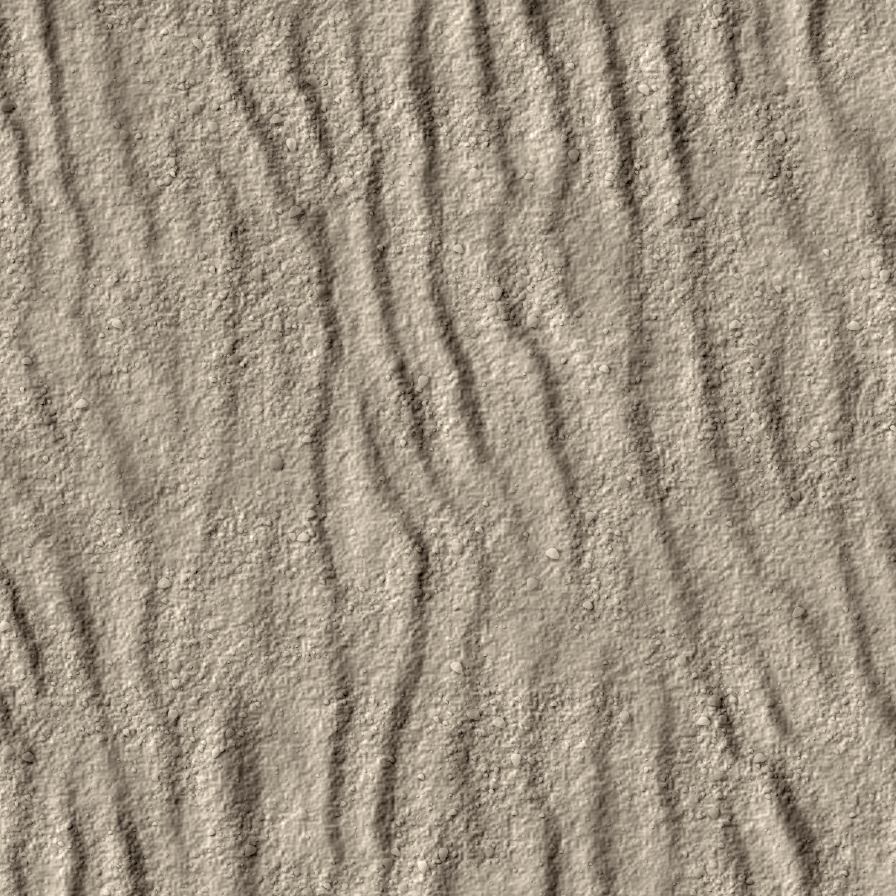
A WebGL 1 fragment shader for this texture:

```glsl
precision highp float;
// Wind-rippled dry sand: forking, near-vertical ridges lit from the upper left.
// Ridges are phasor noise (scattered wave kernels); grit is embossed value
// noise; pebbles are three layers of jittered cells with soft shadows.
uniform vec2 u_resolution;

const vec3 SAND = vec3(0.650, 0.602, 0.537);        // mid tone
const vec3 TONE_TINT = vec3(1.0, 0.98, 0.93);       // colour of light and shade
const vec2 TO_LIGHT = vec2(-0.8, 0.6);

const float RIPPLE_FREQ = 15.0;                     // ridges across the canvas
const vec2 KERNEL_SIZE = vec2(0.10, 0.21);          // reach of one wave kernel
const float TILT = 0.17;                            // mean lean of ridges
const float TILT_SWING = 0.75;                      // regional change of lean
const float PHASE_JITTER = 0.75;                    // 1 = many forks, 0 = none
const float RIDGE_LIGHT = 0.11;
const float RIDGE_SHADE = 0.27;

const float GRIT_CONTRAST = 0.58;
const float GRIT_STEP = 0.003;
const float STONE_LIGHT = 0.17;
const float STONE_SHADE = 0.22;
const float TAU = 6.2831853;

vec3 hash3(vec2 p) {
  vec3 q = fract(p.xyx * vec3(0.1031, 0.1030, 0.0973));
  q += dot(q, q.yxz + 33.33);
  return fract((q.xxy + q.yzz) * q.zyx);
}

float noise(vec2 p) {
  vec2 i = floor(p), f = fract(p);
  f = f * f * f * (f * (f * 6.0 - 15.0) + 10.0);
  float low = mix(hash3(i).x, hash3(i + vec2(1.0, 0.0)).x, f.x);
  float high = mix(hash3(i + vec2(0.0, 1.0)).x, hash3(i + 1.0).x, f.x);
  return mix(low, high, f.y);
}

// Complex ripple wave: x peaks on crests, y on their right-hand flanks.
vec2 rippleWave(vec2 p) {
  vec2 home = floor(p / KERNEL_SIZE);
  vec2 meanNormal = vec2(cos(TILT), sin(TILT));
  vec2 sum = vec2(0.0);
  for (int j = -1; j <= 1; j++) {
    for (int i = -1; i <= 1; i++) {
      for (int k = 0; k < 2; k++) {
        vec2 cell = home + vec2(float(i), float(j));
        vec3 h = hash3(cell + 41.0 * float(k) + 5.0);
        vec2 center = (cell + h.xy) * KERNEL_SIZE;
        vec2 d = p - center;
        vec2 reach = d / KERNEL_SIZE;
        float weight = max(0.0, 1.0 - dot(reach, reach));
        float lean = TILT + TILT_SWING * (noise(center * 3.5 + 3.0) - 0.5)
                   + 0.3 * (fract(h.z * 37.0) - 0.5);
        float freq = RIPPLE_FREQ * mix(0.85, 1.12, fract(h.z * 91.0));
        float phase = TAU * (freq * dot(d, vec2(cos(lean), sin(lean)))
                    + RIPPLE_FREQ * dot(center, meanNormal)
                    + PHASE_JITTER * (h.z - 0.5));
        sum += weight * weight * vec2(cos(phase), sin(phase));
      }
    }
  }
  return sum / (length(sum) + 0.35);
}

float ridgeTone(vec2 p) {
  vec2 wobble = vec2(noise(p * 24.0), noise(p * 24.0 + 17.0)) - 0.5;
  vec2 wave = rippleWave(p + 0.012 * wobble);
  float lit = smoothstep(0.0, 0.9, dot(wave, vec2(0.76, -0.64)));
  float shade = smoothstep(0.2, 0.92, dot(wave, vec2(-0.32, 0.95)));
  float strength = mix(0.5, 1.2, smoothstep(0.2, 0.7, noise(p * 7.0 + 29.0)));
  return strength * (RIDGE_LIGHT * lit - RIDGE_SHADE * shade);
}

float gritHeight(vec2 p) {
  return 0.5 * noise(p * 80.0) + 0.45 * noise(p * 170.0 + 9.0)
       + 0.35 * noise(p * 310.0 + 23.0);
}

// One layer of pebbles; returns their tone and their coverage.
vec2 stones(vec2 p, float cells, float sparse, float crowded) {
  vec2 g = p * cells;
  float blur = 0.7 * cells / u_resolution.y;
  vec2 result = vec2(0.0);
  for (int j = -1; j <= 1; j++) {
    for (int i = -1; i <= 1; i++) {
      vec2 cell = floor(g) + vec2(float(i), float(j));
      vec3 h = hash3(cell + cells);
      vec2 center = cell + 0.2 + 0.6 * h.xy;
      float cluster = smoothstep(0.4, 0.8, noise(center / cells * 15.0 + 51.0));
      if (h.z > mix(sparse, crowded, cluster)) continue;
      vec3 v = hash3(cell + cells + 73.0);
      float radius = mix(0.15, 0.38, v.x * v.x);
      vec2 q = g - center;
      float turn = TAU * v.y, c = cos(turn), s = sin(turn);
      vec2 r = vec2(c * q.x + s * q.y, (c * q.y - s * q.x) * mix(1.0, 1.5, v.z));
      float d = length(r) * (1.0 + 0.12 * sin(3.0 * atan(r.y, r.x + 0.0001) + turn));
      float body = 1.0 - smoothstep(radius - blur, radius + blur, d);
      float shadow = 1.0 - smoothstep(0.6, 1.4, length(q + 0.4 * radius * TO_LIGHT) / radius);
      float dome = clamp(dot(q, TO_LIGHT) / radius, -1.0, 1.0);
      float tone = 0.05 + STONE_LIGHT * dome + 0.14 * (v.z - 0.5);
      result.x = mix(mix(result.x, -STONE_SHADE, shadow), tone, body);
      result.y = max(result.y, body);
    }
  }
  return result;
}

void main() {
  vec2 p = gl_FragCoord.xy / u_resolution.y;
  float grit = gritHeight(p) - gritHeight(p + GRIT_STEP * TO_LIGHT);
  grit *= GRIT_CONTRAST * mix(0.65, 1.3, noise(p * 15.0 + 51.0));
  float mottling = 0.08 * (noise(p * 13.0 + 7.0) - 0.5) + 0.06 * (noise(p * 45.0) - 0.5);

  // Pebbles from fine to coarse, each covering the grit below.
  vec2 fine = stones(p, 170.0, 0.15, 0.6);
  vec2 middle = stones(p, 95.0, 0.08, 0.55);
  vec2 coarse = stones(p, 48.0, 0.03, 0.3);
  float detail = mix(grit, 0.4 * grit, fine.y) + 0.7 * fine.x;
  detail = mix(detail, 0.4 * grit, middle.y) + middle.x;
  detail = mix(detail, 0.4 * grit, coarse.y) + coarse.x;

  float tone = ridgeTone(p) + mottling + detail;
  gl_FragColor = vec4(clamp(SAND + tone * TONE_TINT, 0.0, 1.0), 1.0);
}
```
